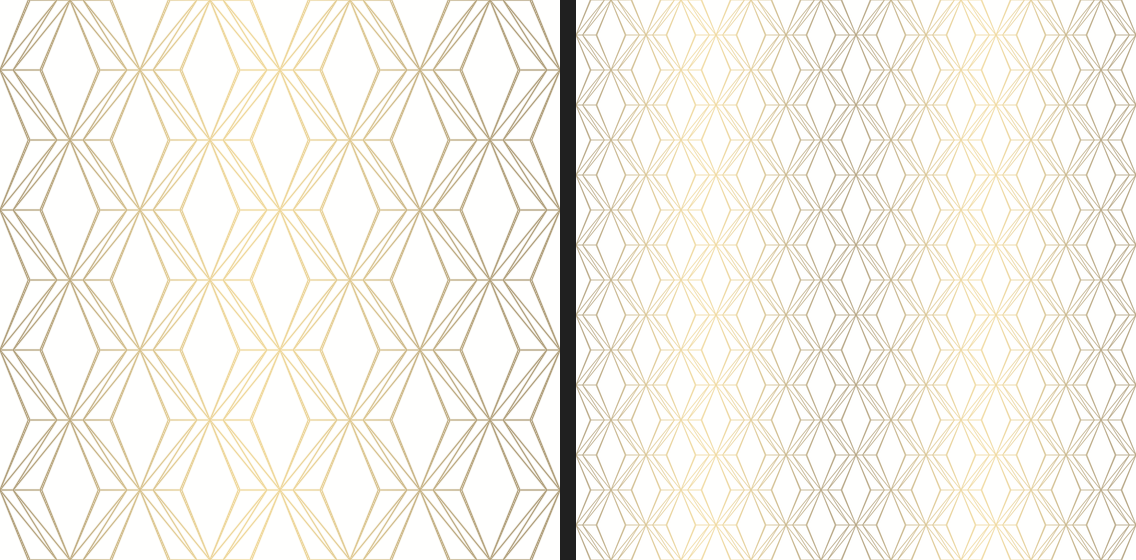
Left: one tile. Right: repeated 2 by 2.
Write a three.js fragment shader that draws this pattern.

```glsl
// Fine gold line lattice: tall diamonds linked by crossed, faceted struts on white.
// Each cell is folded into one quarter, where a few segment distances draw all
// lines; a wrapping cosine sheen runs across the canvas from dark to bright gold.

varying vec2 vUv;

const float PI = 3.14159265;
const float REPEATS = 4.0;        // cells across and up

// Lengths below are in cells
const float INNER_EDGE = 0.202;   // half width of the inner diamond outline
const float OUTER_EDGE = 0.214;   // half width of the outer diamond outline
const float STRUT_SHIFT = 0.094;  // distance from node to strut foot
const float LINE_SPREAD = 0.0056; // soft radius of a line
const float LINE_STRENGTH = 0.62;

const float SHEEN_CENTER = 0.46;  // brightest place across the canvas
const vec3 PAPER = vec3(1.0, 1.0, 0.995);
const vec3 DARK_GOLD = vec3(0.49, 0.38, 0.15);
const vec3 BRIGHT_GOLD = vec3(0.90, 0.75, 0.36);

float segmentDistance(vec2 p, vec2 a, vec2 b) {
  vec2 along = b - a;
  float t = clamp(dot(p - a, along) / dot(along, along), 0.0, 1.0);
  return length(p - a - along * t);
}

// Lines belonging to the diamond centred on the quarter's origin
float facetDistance(vec2 q) {
  vec2 topNode = vec2(0.0, 0.5);
  vec2 sideNode = vec2(0.5, 0.0);
  vec2 foot = vec2(0.5 - STRUT_SHIFT, 0.0);
  vec2 head = vec2(STRUT_SHIFT, 0.5);

  // Doubled outline, meeting at the node
  float d = segmentDistance(q, topNode, vec2(INNER_EDGE, 0.0));
  d = min(d, segmentDistance(q, topNode, vec2(OUTER_EDGE, 0.0)));

  // Level bar, long strut and steep brace
  d = min(d, segmentDistance(q, vec2(INNER_EDGE, 0.0), sideNode));
  d = min(d, segmentDistance(q, topNode, foot));
  return min(d, segmentDistance(q, head, foot));
}

// The lattice mirrors in both axes and turns half a round about each quarter
float latticeDistance(vec2 uv) {
  vec2 quarter = abs(fract(uv * REPEATS) - 0.5);
  return min(facetDistance(quarter), facetDistance(0.5 - quarter));
}

vec3 goldSheen(float x) {
  float sheen = 0.5 + 0.5 * cos(2.0 * PI * (x - SHEEN_CENTER));
  return mix(DARK_GOLD, BRIGHT_GOLD, sheen);
}

void main() {
  float offset = latticeDistance(vUv) / LINE_SPREAD;
  float line = LINE_STRENGTH * exp(-offset * offset);
  gl_FragColor = vec4(mix(PAPER, goldSheen(vUv.x), line), 1.0);
}
```
